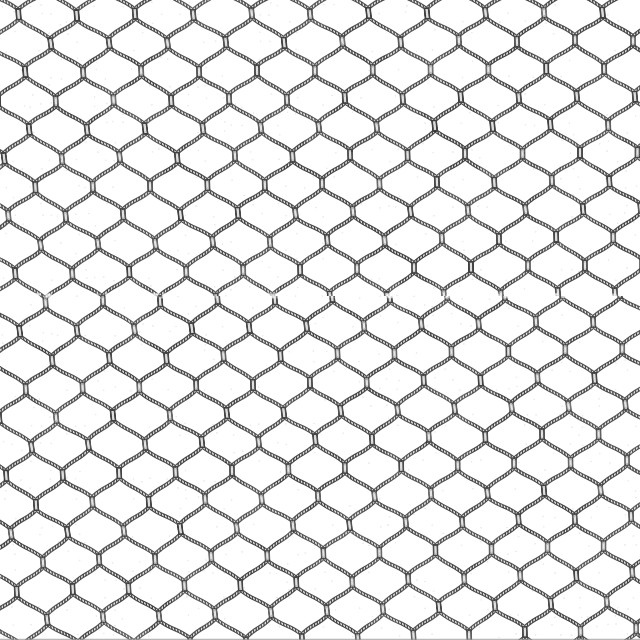
Reproduce this pattern procedurally as a three.js fragment shader.

```glsl
// Chain-link mesh on white: a slightly skewed, tapering lattice of diamonds.
// Each point is folded onto its nearest knot, where one upright link and one
// beaded wire are drawn; a torn seam, worn tone and faint specks vary it.
varying vec2 vUv;

const float PI = 3.14159;
const float LINK_TOP = 0.085;   // height where wires leave a link, in lattice units
const float MIDWAY = 0.25;      // folded position halfway along a wire
const float BEAD_STEP = 0.06;
const float SEAM_Y = 0.462;     // measured from the top
const vec3 INK = vec3(0.25, 0.25, 0.255);
const vec3 SILVER = vec3(0.87);
const vec3 PAPER = vec3(1.0);

float hash(vec2 p) {
  return fract(sin(dot(p, vec2(127.1, 311.7))) * 43758.55);
}

// Layered sines, roughly 0 to 1.
float wear(vec2 p) {
  float broad = sin(p.x * 31.0 + 2.0 * sin(p.y * 23.0));
  float fine = sin(p.y * 213.0 + 2.5 * sin(p.x * 171.0));
  return 0.5 + 0.25 * (broad + fine);
}

// Cellular noise: distance to one jittered dot per cell.
float dotDistance(vec2 p) {
  vec2 cell = floor(p);
  vec2 centre = 0.25 + 0.5 * vec2(hash(cell), hash(cell + 37.0));
  return length(p - cell - centre);
}

// Canvas position (from the top) to lattice position, solved by iteration.
vec2 toLattice(vec2 p) {
  vec2 q = vec2(0.0);
  for (int i = 0; i < 4; i++) {
    float taper = q.x * q.y;
    q = vec2((p.x - 0.0299 - 0.00833 * q.y + 0.00042 * taper) / 0.0911,
             (p.y - 0.0234 + 0.0004 * q.x + 0.00022 * taper) / 0.0898);
  }
  return q;
}

// Offset from the nearest knot; knots sit at cell corners and cell centres.
vec2 fromKnot(vec2 q) {
  vec2 corner = fract(q + 0.5) - 0.5;
  vec2 centre = fract(q) - 0.5;
  float cornerReach = abs(corner.x) + abs(corner.y);
  float centreReach = abs(centre.x) + abs(centre.y);
  return cornerReach < centreReach ? corner : centre;
}

float boxDistance(vec2 p, vec2 halfSize) {
  vec2 d = abs(p) - halfSize;
  return length(max(d, 0.0)) + min(max(d.x, d.y), 0.0);
}

// Along-wire and across-wire coordinates of a folded point.
vec2 wireCoords(vec2 p) {
  float t = p.x / MIDWAY;
  float rise = MIDWAY - LINK_TOP;
  float axis = LINK_TOP + rise * (t + 0.06 * sin(PI * t));
  float slope = rise / MIDWAY * (1.0 + 0.06 * PI * cos(PI * t));
  return vec2(p.x * 1.2, (p.y - axis) / sqrt(1.0 + slope * slope));
}

// Wire as colour and coverage: dark braid with pale bead holes.
vec4 beadedWire(vec2 p) {
  vec2 w = wireCoords(p);
  float along = (fract(w.x / BEAD_STEP) - 0.5) * BEAD_STEP;
  float hole = 1.0 - smoothstep(0.006, 0.028, length(vec2(along, w.y)));
  float cover = 1.0 - smoothstep(0.024, 0.046, abs(w.y));
  return vec4(mix(INK, SILVER, hole), cover);
}

// Link as colour and coverage: dark outline around a pale slot.
vec4 upright(vec2 p) {
  float d = boxDistance(p, vec2(0.037, 0.095));
  float outline = 1.0 - smoothstep(0.008, 0.026, abs(d));
  float cover = 1.0 - smoothstep(0.006, 0.024, d);
  return vec4(mix(SILVER, INK, outline), cover);
}

void main() {
  vec2 p = vec2(vUv.x, 1.0 - vUv.y);

  // Slight bends, and a sideways slip below the seam
  vec2 bent = p + 0.0012 * sin(p.yx * vec2(41.0, 37.0) + 3.0 * p);
  bent.x -= 0.007 * p.x * step(SEAM_Y, p.y);

  // Mesh
  vec2 q = toLattice(bent);
  vec2 knot = fromKnot(q);
  vec2 id = floor((q - knot) * 2.0 + 0.5);
  vec4 wire = beadedWire(abs(knot));
  vec4 link = upright(knot);
  float tone = 0.82 + 0.1 * hash(id) + 0.08 * wear(p);
  float linkTone = 0.72 + 0.28 * hash(id + 11.0);

  // Seam that breaks some wires
  float nearSeam = 1.0 - smoothstep(0.002, 0.006, abs(p.y - SEAM_Y));
  float torn = nearSeam * smoothstep(0.35, 0.7, wear(p + 0.3)) * 0.8;

  vec3 colour = mix(PAPER, wire.rgb, wire.a * tone * (1.0 - torn));
  colour = mix(colour, link.rgb, link.a * linkTone * (1.0 - torn));

  // Faint specks and a thin line along the lower edge
  vec2 grid = p * 70.0;
  float speck = 1.0 - smoothstep(0.05, 0.14, dotDistance(grid));
  colour -= 0.07 * speck * step(0.82, hash(floor(grid) + 5.0));
  float edge = 1.0 - smoothstep(0.001, 0.003, vUv.y);
  colour = mix(colour, vec3(0.6), edge * 0.7);

  gl_FragColor = vec4(colour, 1.0);
}
```
